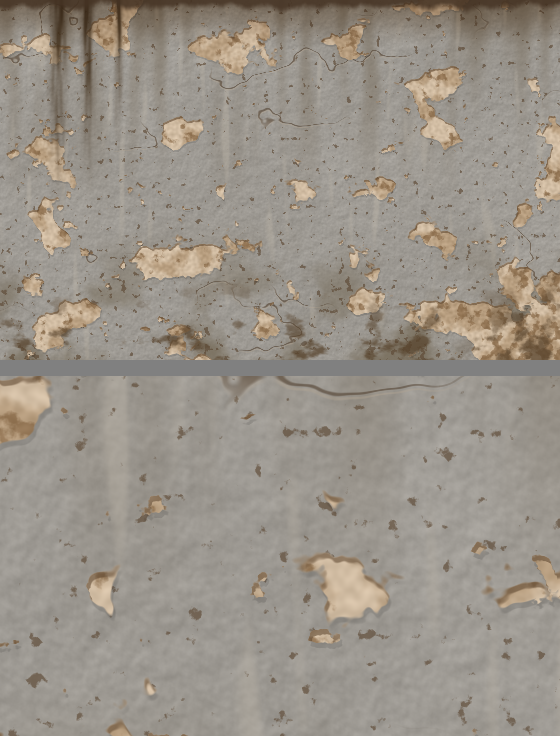
Top: the whole. Bottom: its middle third, enlarged.
Reproduce this texture procedurally as a Shadertoy shader.

```glsl
vec2 gradientAt(vec2 cell) {
    float angle = 6.2832 * fract(sin(dot(cell, vec2(127.1, 311.7))) * 43758.55);
    return vec2(cos(angle), sin(angle));
}

float noise(vec2 p) {
    vec2 i = floor(p), f = p - i;
    vec2 u = f * f * f * (f * (f * 6.0 - 15.0) + 10.0);
    vec2 e = vec2(0.0, 1.0);
    float low = mix(dot(gradientAt(i), f), dot(gradientAt(i + e.yx), f - e.yx), u.x);
    float high = mix(dot(gradientAt(i + e), f - e), dot(gradientAt(i + e.yy), f - e.yy), u.x);
    return mix(low, high, u.y);
}

float fbm(vec2 p) {
    float sum = 0.0, gain = 1.0;
    for (int i = 0; i < 5; i++) {
        sum += gain * noise(p);
        p = mat2(1.6, 1.2, -1.2, 1.6) * p + 17.3;
        gain *= 0.5;
    }
    return sum;
}

// Crumbled plaster in the lower right corner
float cornerAmount(vec2 p) {
    return 1.0 - smoothstep(0.1, 0.34, distance(p, vec2(iResolution.x / iResolution.y, 0.0)));
}

// 1 where the paint has flaked off
float peelMask(vec2 p) {
    vec2 warp = 0.012 * vec2(noise(p * 19.0), noise(p * 19.0 + 40.0));
    float field = fbm((p + warp) * vec2(5.6, 6.6) + 3.7);
    float large = smoothstep(0.29, 0.33, field + 0.9 * cornerAmount(p));
    float chips = fbm(p * vec2(19.0, 23.0) + 61.0) + 0.35 * field;
    return max(large, smoothstep(0.53, 0.60, chips));
}

// Thin broken line along a zero contour
float crackMask(vec2 p) {
    float line = 1.0 - smoothstep(0.002, 0.011, abs(fbm(p * vec2(1.9, 2.7) + 8.2)));
    return line * smoothstep(0.02, 0.18, noise(p * 3.1 + 25.0));
}

float relief(vec2 p) {
    return fbm(p * 34.0) + 0.8 * noise(p * 9.0);
}

vec3 paintColor(vec2 p) {
    vec3 paint = vec3(0.62, 0.605, 0.58) + 0.028 * fbm(p * 3.0 + 12.0);
    float bump = relief(p) - relief(p + vec2(-0.002, 0.004));
    paint += clamp(0.085 * bump, -0.06, 0.06) + 0.03 * noise(p * 130.0);

    // Rain streaks and chalky runs
    float streak = noise(vec2(p.x * 17.0 + 0.3 * noise(p * 5.0), p.y * 1.3));
    float fromTop = smoothstep(0.35, 1.0, p.y);
    paint = mix(paint, vec3(0.49, 0.45, 0.39), fromTop * smoothstep(-0.12, 0.45, streak) * 0.75);
    float chalk = smoothstep(0.24, 0.5, noise(vec2(p.x * 31.0, p.y * 4.0) + 70.0));
    paint = mix(paint, vec3(0.74, 0.71, 0.66), 0.4 * chalk);

    // Damp grime near the ground
    float grime = (1.0 - smoothstep(0.05, 0.42, p.y)) * smoothstep(-0.2, 0.4, fbm(p * 4.0 + 33.0));
    paint = mix(paint, vec3(0.47, 0.43, 0.36), 0.85 * grime);
    float pits = smoothstep(0.42, 0.6, fbm(p * 48.0) + 0.3 * grime);
    return mix(paint, vec3(0.36, 0.28, 0.20), 0.65 * pits);
}

vec3 plasterColor(vec2 p) {
    float tone = fbm(p * 11.0 + 51.0);
    vec3 plaster = mix(vec3(0.72, 0.62, 0.50), vec3(0.82, 0.74, 0.64), smoothstep(-0.2, 0.18, tone));
    float soil = smoothstep(0.18, 0.5, fbm(p * 30.0 + 90.0) - 0.35 * tone + 0.22 * cornerAmount(p));
    plaster = mix(plaster, vec3(0.54, 0.42, 0.29), 0.8 * soil);
    return plaster + 0.09 * noise(p * 95.0);
}

void mainImage(out vec4 fragColor, in vec2 fragCoord) {
    vec2 p = fragCoord / iResolution.y;
    float peel = peelMask(p);
    float above = peelMask(p + vec2(-0.002, 0.005));
    vec3 color = paintColor(p);

    // Cracks with a lit lower lip
    color = mix(color, vec3(0.72, 0.66, 0.58), 0.35 * crackMask(p + vec2(0.0, 0.004)));
    color = mix(color, vec3(0.36, 0.30, 0.24), 0.7 * crackMask(p));

    // Flaked areas, shaded below their upper rim
    color = mix(color, plasterColor(p), peel);
    color = mix(color, vec3(0.38, 0.29, 0.20), 0.6 * peel * (1.0 - above));
    color *= 1.0 - 0.12 * above * (1.0 - peel);

    // Brown runs from the top left
    for (int i = 0; i < 3; i++) {
        float k = float(i);
        float x = 0.16 + 0.085 * k + 0.012 * noise(vec2(k * 7.0, p.y * 5.0));
        float width = 0.021 - 0.006 * k;
        float run = exp(-pow((p.x - x) / width, 2.0)) * smoothstep(0.3 + 0.1 * k, 1.05, p.y);
        run *= 0.8 + 0.8 * noise(vec2(p.x * 90.0, p.y * 7.0));
        color = mix(color, vec3(0.25, 0.18, 0.10), clamp(run, 0.0, 0.85));
    }

    // Moldy patches low down and in the corner
    float low = 1.0 - smoothstep(0.0, 0.3, p.y);
    float mold = smoothstep(0.3, 0.62, fbm(p * vec2(9.0, 13.0) + 120.0) + 0.2 * low) * low;
    mold = max(mold, cornerAmount(p) * smoothstep(0.0, 0.4, fbm(p * 14.0 + 77.0)));
    color = mix(color, vec3(0.34, 0.26, 0.17), 0.75 * mold);

    // Dirty shadow under the ledge
    float ragged = p.y + 0.02 * fbm(vec2(p.x * 12.0, p.y * 5.0));
    color *= mix(vec3(1.0), vec3(0.78, 0.72, 0.65), smoothstep(0.86, 0.99, ragged));
    color = mix(color, vec3(0.27, 0.20, 0.14), 0.85 * smoothstep(0.97, 0.992, ragged));
    fragColor = vec4(clamp(color, 0.0, 1.0), 1.0);
}
```
